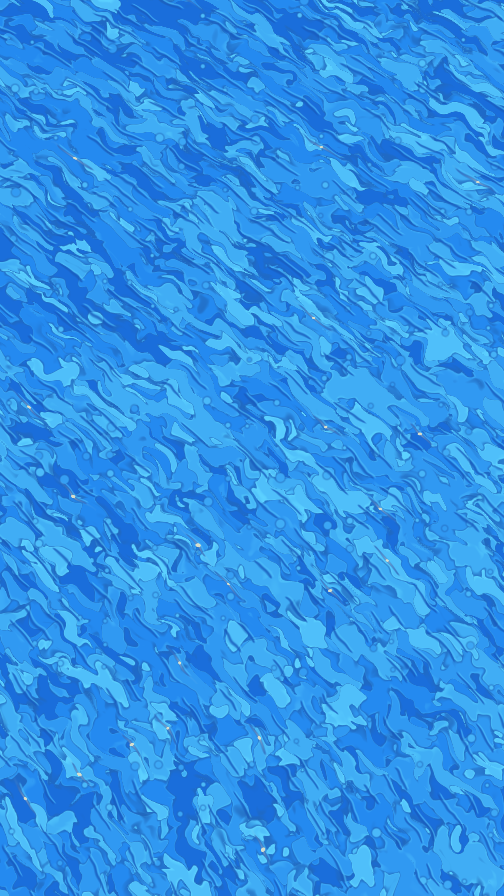
This texture is drawn by a Shadertoy shader. Its source:

```glsl
// Blue liquid relief: flat, wavy-edged layers of paint stretched along a curved flow.
// Each layer is a thresholded cellular noise with a shaded rim; thin streaks,
// round droplets and a few warm glints are scattered on top.

const vec3 DEEP   = vec3(0.10, 0.43, 0.86);
const vec3 BLUE   = vec3(0.14, 0.54, 0.94);
const vec3 AZURE  = vec3(0.19, 0.60, 0.95);
const vec3 SKY    = vec3(0.25, 0.68, 0.96);
const vec3 PALE   = vec3(0.31, 0.75, 0.98);
const vec3 SHADOW = vec3(0.13, 0.41, 0.74);
const vec3 CREAM  = vec3(0.92, 0.92, 0.80);

const vec4 COVER = vec4(-0.45, 0.20, 0.92, 1.50); // layer thresholds, in deviations
const vec2 BLOB_FREQ = vec2(29.0, 16.0);          // across and along the flow
const vec2 STREAK_GRID = vec2(22.0, 9.0);
const float STREAK_SHARE = 0.50;
const float GLINT_SHARE = 0.025;
const float DROP_GRID = 21.0;
const float DROP_SHARE = 0.20;
const float SHARED = 0.35;                        // how far layers nest in each other
const float SHADOW_REACH = 0.50;

vec3 hash3(vec2 p) {
    vec3 q = fract(p.xyx * vec3(0.1031, 0.1030, 0.0973));
    q += dot(q, q.yzx + 33.33);
    return fract((q.xxy + q.yzz) * q.zyx);
}

// Random cell values blended smoothly around jittered centres
float cellNoise(vec2 p) {
    vec2 id = floor(p), f = p - id;
    float sum = 0.0, weight = 0.0;
    for (int j = -1; j <= 1; j++)
    for (int i = -1; i <= 1; i++) {
        vec2 o = vec2(i, j);
        vec3 r = hash3(id + o);
        vec2 d = o + r.xy - f;
        float w = exp(-6.0 * dot(d, d));
        sum += w * r.z;
        weight += w;
    }
    return sum / weight;
}

// Two octaves, scaled to about unit deviation
float layerHeight(vec2 p) {
    float n = 0.72 * cellNoise(p) + 0.28 * cellNoise(p * 2.1 + 17.0);
    return (n - 0.5) / 0.16;
}

// x runs across the flow, y along it; the flow steepens toward the bottom
vec2 flowSpace(vec2 p) {
    return vec2(p.x + 0.5 * p.y + 0.325 * p.y * p.y, p.y - 0.5 * p.x);
}

vec2 ripple(vec2 p) {
    vec2 w = 0.008 * sin(p.yx * vec2(37.0, 33.0) + vec2(0.0, 2.0) + 3.0 * sin(p * 11.0));
    w += 0.005 * sin((p + w).yx * vec2(91.0, 83.0) + 2.0 * sin(p * 27.0));
    return w + 0.0016 * sin((p + w).yx * vec2(223.0, 207.0));
}

// Broad light and dark areas of the sheet
float broadTone(vec2 p) {
    vec2 d = p - vec2(0.75, 0.90);
    float top = smoothstep(1.1, 1.78, p.y) * (1.0 - 0.4 * p.x);
    return 0.5 * exp(-4.0 * dot(d, d)) - 0.35 * top - 0.08;
}

vec3 paintLayers(vec2 p) {
    vec2 q = flowSpace(p + ripple(p)) * BLOB_FREQ;
    float shared = (cellNoise(q * 0.8 + 5.0) - 0.5) / 0.21;
    float own = sqrt(1.0 - SHARED * SHARED);
    float tone = broadTone(p);
    vec3 paints[4] = vec3[4](BLUE, AZURE, SKY, PALE);
    vec3 color = DEEP;
    for (int i = 0; i < 4; i++) {
        float h = SHARED * shared + own * layerHeight(q + 37.0 * float(i)) + tone;
        float d = h - COVER[i];
        float soft = clamp(fwidth(h) * 0.6, 0.02, 0.4);
        float shade = smoothstep(-SHADOW_REACH, 0.0, d);
        color = mix(color, SHADOW, 0.75 * shade);
        float rim = 1.0 - smoothstep(0.0, 0.40, d);
        vec3 paint = paints[i] + vec3(0.05, 0.07, 0.02) * rim;
        color = mix(color, paint, smoothstep(-soft, soft, d));
    }
    return color;
}

// Tapered dark grooves with a pale edge, some carrying a glint
vec3 addStreaks(vec3 color, vec2 p, float px) {
    vec2 g = flowSpace(p + 0.4 * ripple(p)) * STREAK_GRID;
    vec2 id = floor(g);
    vec3 r = hash3(id + 91.0);
    float slope = 0.5 + 0.65 * p.y;
    vec2 d = (fract(g) - 0.5 - vec2(0.5 * (r.x - 0.5), 0.0)) / STREAK_GRID;
    d.x /= sqrt(1.0 + slope * slope);
    float along = d.y * STREAK_GRID.y * 2.0;
    float taper = max(1.0 - along * along * (1.0 + 2.0 * r.y), 0.0);
    float groove = 1.0 - smoothstep(0.0, 0.0028 * taper + px, abs(d.x));
    float edge = 1.0 - smoothstep(0.0, 0.0010 * taper + px, abs(d.x - 0.004));
    float on = step(r.z, STREAK_SHARE) * smoothstep(0.0, 0.4, taper);
    color = mix(color, SHADOW * vec3(0.75, 0.88, 1.0), 0.8 * on * groove);
    color = mix(color, PALE, 0.6 * on * edge);

    float lit = step(r.z, GLINT_SHARE);
    float size = mix(0.0015, 0.004, r.y * r.y);
    float spark = 1.0 - smoothstep(size, size + px, length(d * vec2(1.0, 0.8)));
    float trail = exp(-abs(d.y) * 50.0) * (1.0 - smoothstep(0.0, 0.0015 + px, abs(d.x)));
    return mix(color, CREAM, lit * max(0.9 * spark, 0.5 * trail));
}

vec3 addDroplets(vec3 color, vec2 p, float px) {
    vec2 g = p * DROP_GRID, id = floor(g);
    vec3 r = hash3(id + 213.0);
    float size = mix(0.003, 0.009, r.x * r.x);
    vec2 center = 0.5 + 0.4 * (r.xy - 0.5);
    float d = length((fract(g) - center) / DROP_GRID) - size;
    float on = step(r.z, DROP_SHARE);
    float ring = 1.0 - smoothstep(0.0, 0.003 + px, abs(d));
    color = mix(color, SHADOW, 0.6 * on * ring);
    return mix(color, mix(AZURE, PALE, r.y), on * (1.0 - smoothstep(-px, px, d)));
}

void mainImage(out vec4 fragColor, in vec2 fragCoord) {
    vec2 p = fragCoord / iResolution.x;
    float px = 1.0 / iResolution.x;
    vec3 color = paintLayers(p);
    color = addDroplets(color, p, px);
    color = addStreaks(color, p, px);
    fragColor = vec4(color, 1.0);
}
```
